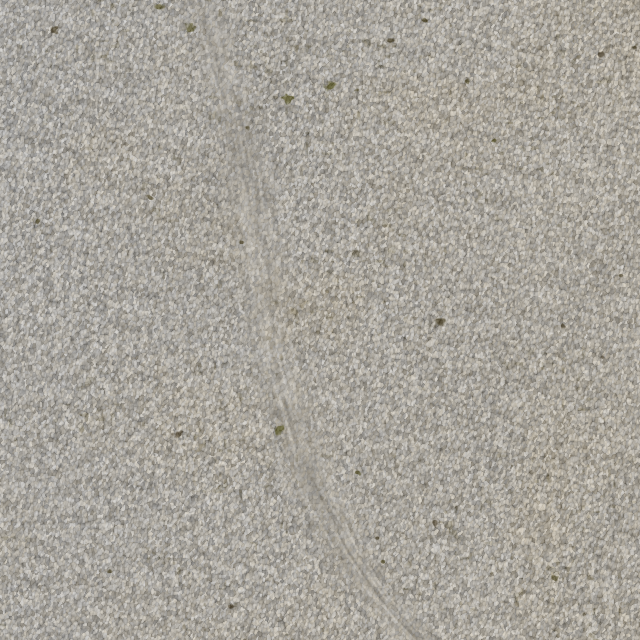
Write a Shadertoy shader that draws this texture.

```glsl
// Fine pale gravel seen from above, crossed by a faint worn track.
// Warped Voronoi cells and grit noise make the stones; stretched noise makes
// the track streaks; broad noise tints the ground and a loop scatters weeds.

const vec3 WARM_CAST = vec3(0.016, 0.001, -0.029);
const vec3 TUFT_GREEN = vec3(0.36, 0.35, 0.17);
const vec3 TUFT_BROWN = vec3(0.33, 0.29, 0.22);
const float MEAN_TONE = 0.648;
const int TUFT_COUNT = 30;

float hash(vec2 p) {
    return fract(sin(dot(p, vec2(127.1, 311.7))) * 43758.5);
}

vec2 hash2(vec2 p) {
    return vec2(hash(p), hash(p + vec2(37.3, 91.7)));
}

float valueNoise(vec2 p) {
    vec2 cell = floor(p), f = fract(p);
    f = f * f * (3.0 - 2.0 * f);
    float low = mix(hash(cell), hash(cell + vec2(1.0, 0.0)), f.x);
    float high = mix(hash(cell + vec2(0.0, 1.0)), hash(cell + 1.0), f.x);
    return mix(low, high, f.y);
}

float fbm(vec2 p) {
    float sum = 0.0, amplitude = 0.5;
    for (int i = 0; i < 4; i++) {
        sum += amplitude * valueNoise(p);
        p = p * 2.03 + 17.7;
        amplitude *= 0.5;
    }
    return sum / 0.9375;
}

// Blended stones: x = brightness, y = warmth, z = squared distance to the centre
vec3 stones(vec2 p, float sharpness) {
    vec2 cell = floor(p), f = fract(p);
    vec2 traits = vec2(0.0);
    float total = 0.0;
    for (int y = -1; y <= 1; y++) {
        for (int x = -1; x <= 1; x++) {
            vec2 offset = vec2(x, y);
            vec2 toStone = offset + hash2(cell + offset) - f;
            float weight = exp(-sharpness * dot(toStone, toStone));
            traits += weight * hash2(cell + offset + 53.1);
            total += weight;
        }
    }
    return vec3(traits / total, -log(total) / sharpness);
}

// Horizontal centre of the worn track at height y
float trackCentre(float y) {
    float u = y - 0.5;
    return 0.42 + u * (-0.173 + u * (0.24 - 0.667 * u));
}

// Ragged coverage of one tuft
float tuft(vec2 p, vec2 centre, float radius) {
    float ragged = 1.3 * (valueNoise(p * 190.0) - 0.5);
    float d = length((p - centre) * vec2(1.0, 1.15)) / radius + ragged;
    return 1.0 - smoothstep(0.4, 1.2, d);
}

void mainImage(out vec4 fragColor, in vec2 fragCoord) {
    vec2 uv = fragCoord / iResolution.xy;

    // Stones: upright, leaning and chipped, with shaded gaps and grit on top
    vec2 leaning = vec2(uv.x - 0.2 * uv.y, uv.y + 0.08 * uv.x);
    vec2 chips = vec2(valueNoise(uv * 260.0), valueNoise(uv * 260.0 + 71.0)) - 0.5;
    vec3 stone = stones(leaning * vec2(250.0, 178.0) + 0.7 * chips, 14.0);
    float grit = valueNoise(leaning * vec2(340.0, 230.0) + 19.0) - 0.5;
    float grain = 0.22 * (stone.x - 0.5) - 0.19 * (stone.z - 0.2) + 0.11 * grit;

    // Worn track: quieter stones under fine streaks along its path
    float wander = 0.012 * (fbm(uv * 9.0) - 0.5);
    float across = uv.x - trackCentre(uv.y) + wander;
    float halfWidth = 0.034 + 0.014 * valueNoise(vec2(uv.y * 6.0, 4.0));
    float wear = 1.0 - smoothstep(0.1, 1.4, abs(across) / halfWidth);
    wear *= 0.4 + 0.6 * fbm(uv * vec2(30.0, 12.0) + 5.0);
    float streak = valueNoise(vec2(across * 250.0, uv.y * 26.0)) - 0.5;
    streak += 0.6 * (valueNoise(vec2(across * 130.0, uv.y * 9.0)) - 0.5);
    float relief = mix(grain, 0.17 * streak + 0.4 * grain, wear);

    // Broad, faint changes of tone, and slightly cooler ground on the left
    float patches = fbm(uv * 5.0 + 2.3) - 0.5;
    float tone = MEAN_TONE + relief + 0.022 * patches - 0.008 * wear;
    float stain = smoothstep(0.5, 0.85, fbm(uv * 6.0 + 31.0));
    float warmth = 0.8 + 0.4 * uv.x - 0.2 * uv.y * (1.0 - uv.x);
    warmth += 1.1 * (stone.y - 0.5) + 0.4 * stain + 0.15 * wear;
    vec3 color = vec3(tone) + WARM_CAST * warmth;

    // Flecks of soil caught between stones
    float fleck = smoothstep(0.78, 0.94, valueNoise(uv * 125.0 + 8.0));
    fleck *= smoothstep(0.42, 0.68, fbm(uv * 12.0 + 11.0));
    color -= fleck * vec3(0.09, 0.095, 0.12);

    // Scattered tufts, mostly tiny
    for (int i = 0; i < TUFT_COUNT; i++) {
        vec2 seed = vec2(float(i) + 1.0, 7.0);
        vec2 centre = hash2(seed);
        float size = hash(seed + 3.7);
        float radius = mix(0.004, 0.01, size * size * size);
        vec3 tint = mix(TUFT_BROWN, TUFT_GREEN, hash(seed + 9.2));
        color = mix(color, tint + 0.6 * grain, 0.8 * tuft(uv, centre, radius));
    }

    fragColor = vec4(clamp(color, 0.0, 1.0), 1.0);
}
```
